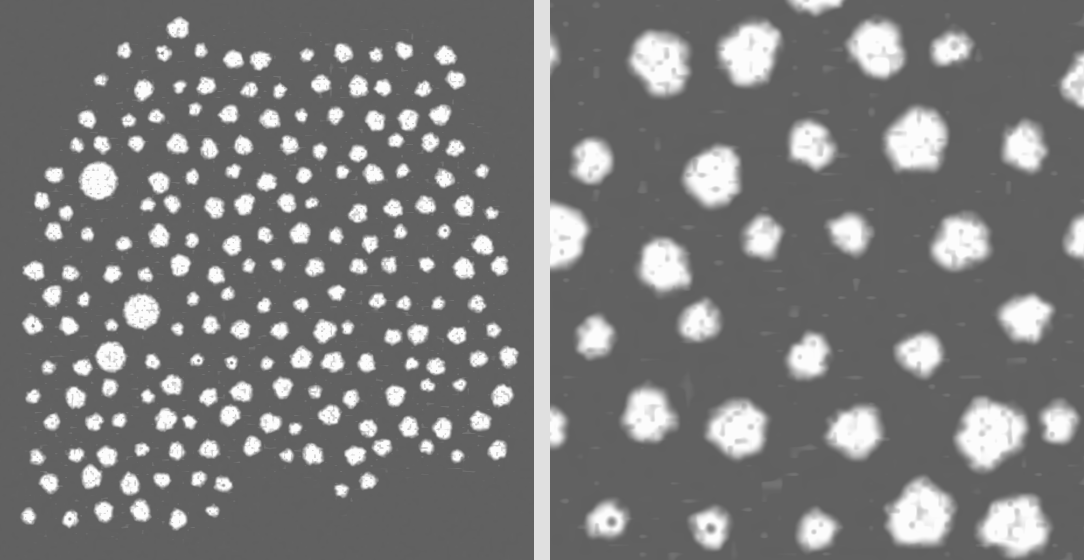
Left, the full canvas; right, a detail of the centre.
Give the GLSL for this pattern, as a WebGL 1 fragment shader.

```glsl
precision highp float;
// Soft white grains scattered over flat grey inside a rounded, notched outline.
// Grains sit on a jittered hexagonal grid, with noise roughening their rims;
// a few have dark pits, and three large discs clear the space around them.
uniform vec2 u_resolution;

float hash(vec2 p) {
  vec3 q = fract(vec3(p.xyx) * 0.1031);
  q += dot(q, q.yzx + 33.33);
  return fract((q.x + q.y) * q.z);
}

float noise(vec2 p) {
  vec2 i = floor(p), f = fract(p);
  f = f * f * (3.0 - 2.0 * f);
  return mix(mix(hash(i), hash(i + vec2(1, 0)), f.x),
             mix(hash(i + vec2(0, 1)), hash(i + vec2(1, 1)), f.x), f.y);
}

// Positive inside the outline: narrowing to the top, cut away at lower right
float outline(vec2 p) {
  float up = max(p.y - 0.51, 0.0);
  float left = 0.048 + 0.9 * up * up;
  float right = 0.912 - 0.7 * up * up;
  float spur = exp(-pow((p.x - 0.62) / 0.03, 2.0));
  float bottom = 0.04 + smoothstep(0.40, 0.44, p.x) * (0.11 - 0.065 * spur);
  return min(min(p.x - left, right - p.x), min(p.y - bottom, 0.95 - p.y));
}

// Centre and radius of the k-th large disc
vec3 largeDisc(float k) {
  vec2 centre = vec2(0.176, 0.677) + k * vec2(0.143, -0.31)
              + k * k * vec2(-0.066, 0.0765);
  return vec3(centre, 0.033 - 0.0017 * k * k);
}

// Distance from a point to the nearest large disc
float largeDistance(vec2 p) {
  float d = 1.0;
  for (int k = 0; k < 3; k++) {
    vec3 disc = largeDisc(float(k));
    d = min(d, length(p - disc.xy) - disc.z);
  }
  return d;
}

float softFill(float d) {
  return 1.0 - smoothstep(-0.0050, 0.0045, d);
}

// Brightness of one grain at offset q from its centre
float grain(vec2 q, vec2 id, float rough) {
  float size = hash(id + 17.3);
  float radius = 0.0098 + 0.0088 * size + 0.0035 * step(0.95, hash(id + 41.7));
  float angle = atan(q.y, q.x);
  float lobes = 0.07 * sin(2.0 * angle + 6.28 * hash(id + 5.1))
              + 0.06 * sin(3.0 * angle + 6.28 * hash(id + 9.4))
              + 0.04 * sin(5.0 * angle + 6.28 * size);
  float fill = softFill(length(q) - radius * (1.0 + lobes) + rough);

  // Occasional dark pit near the middle
  vec2 pitAt = 0.005 * (vec2(hash(id + 2.9), hash(id + 7.7)) - 0.5);
  float pit = 1.0 - smoothstep(0.0005, 0.0048, length(q - pitAt));
  return fill * (1.0 - 0.75 * pit * smoothstep(0.88, 1.0, hash(id + 63.2)));
}

void main() {
  vec2 p = gl_FragCoord.xy / u_resolution.y;
  float rough = 0.0036 * (noise(p * 170.0) - 0.5);
  float light = softFill(largeDistance(p) + rough);

  // Jittered hexagonal grid, odd rows shifted by half a step
  vec2 pitch = vec2(0.0632, 0.0547);
  float row = floor(p.y / pitch.y);
  for (int j = -1; j <= 1; j++) {
    float y = row + float(j);
    float shift = 0.5 * mod(y, 2.0);
    float column = floor(p.x / pitch.x - shift);
    for (int i = -1; i <= 1; i++) {
      vec2 id = vec2(column + float(i), y) + 20.0;
      vec2 jitter = vec2(hash(id), hash(id + 31.6)) - 0.5;
      vec2 centre = (id - 20.0 + vec2(0.5 + shift, 0.5)) * pitch + 0.025 * jitter;
      if (outline(centre) > 0.0 && largeDistance(centre) > 0.026)
        light = max(light, grain(p - centre, id, rough));
    }
  }

  // Mottled white, faint stray specks and a trace of grain in the grey
  float white = 0.99 - 0.2 * smoothstep(0.55, 1.0, noise(p * 240.0 + 8.0));
  float specks = smoothstep(0.84, 1.0, noise(p * vec2(110.0, 190.0) + 50.0));
  float grey = 0.38 + 0.006 * (noise(p * 130.0 + 90.0) - 0.5)
             + 0.07 * specks * smoothstep(-0.02, 0.02, outline(p));
  gl_FragColor = vec4(vec3(mix(grey, white, light)), 1.0);
}
```
